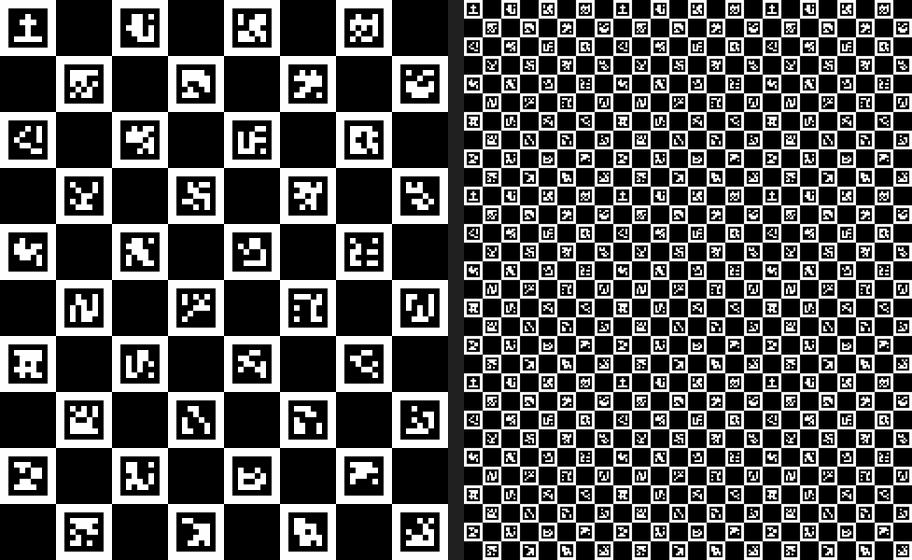
Left, the tile; right, the same tile 3 across and 3 down.
This pattern is drawn by a Shadertoy shader. Its source:

```glsl
const vec2 GRID = vec2(8.0, 10.0);      // cells across and down
const float MODULES_PER_CELL = 10.0;    // marker module is a tenth of a cell
const float MARKER_MODULES = 7.0;       // black frame plus code area
const float CODE_MODULES = 5.0;         // bits along one side of the code
const float BIT_DENSITY = 0.53;
const int SAMPLES = 5;                  // antialiasing samples per axis
const vec3 INK = vec3(0.0);
const vec3 PAPER = vec3(0.995);

// Integer mixing hash, result in 0..1
float hash(uvec3 key) {
    uint h = key.x * 1597334677u ^ key.y * 3812015801u ^ key.z * 2798796415u;
    h = (h ^ (h >> 16)) * 2246822519u;
    h = (h ^ (h >> 13)) * 3266489917u;
    h ^= h >> 16;
    return float(h >> 8) / 16777216.0;
}

float insideSquare(vec2 p, float halfSize) {
    vec2 d = abs(p);
    return step(max(d.x, d.y), halfSize);
}

// Random bit of the code belonging to one cell
float codeBit(vec2 cell, vec2 module) {
    float index = module.x + CODE_MODULES * module.y;
    return step(hash(uvec3(uvec2(cell), uint(index))), BIT_DENSITY);
}

// Brightness of a marker; p is measured in modules from its centre
float marker(vec2 p, vec2 cell) {
    float frame = insideSquare(p, 0.5 * MARKER_MODULES);
    float code = insideSquare(p, 0.5 * CODE_MODULES);
    vec2 module = clamp(floor(p + 0.5 * CODE_MODULES), 0.0, CODE_MODULES - 1.0);
    return mix(1.0, code * codeBit(cell, module), frame);
}

// Checkerboard with a marker on every light cell
float board(vec2 uv, vec2 grid) {
    vec2 p = uv * grid;
    vec2 cell = mod(floor(p), grid);
    float light = mod(cell.x + cell.y, 2.0);
    return light * marker((fract(p) - 0.5) * MODULES_PER_CELL, cell);
}

void mainImage(out vec4 fragColor, in vec2 fragCoord) {
    // Average a regular lattice of samples over the pixel
    float coverage = 0.0;
    for (int y = 0; y < SAMPLES; y++) {
        for (int x = 0; x < SAMPLES; x++) {
            vec2 offset = (vec2(x, y) + 0.5) / float(SAMPLES) - 0.5;
            coverage += board((fragCoord + offset) / iResolution.xy, GRID);
        }
    }
    coverage /= float(SAMPLES * SAMPLES);
    fragColor = vec4(mix(INK, PAPER, coverage), 1.0);
}
```
